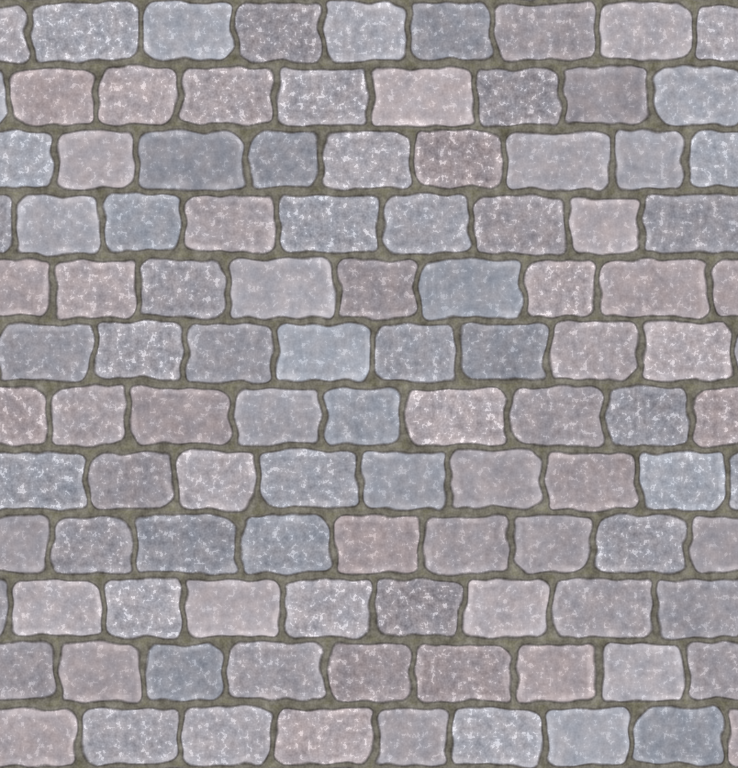
Write a WebGL 1 fragment shader that draws this texture.

```glsl
precision highp float;
// Weathered grey cobblestones in staggered courses with mossy mortar joints.

#define COLS 8.0
#define ROWS 12.0
#define JOINT 0.052        // half joint width, in course heights
#define JITTER 0.27        // spread of joint positions, in stone widths
#define WOBBLE 0.065       // unevenness of the stone outlines
#define GRAIN 0.17         // contrast of the stone surface
#define STONE_BLUE vec3(0.600, 0.612, 0.650)
#define STONE_PINK vec3(0.668, 0.622, 0.632)
#define MORTAR vec3(0.470, 0.455, 0.415)
#define CREVICE vec3(0.350, 0.335, 0.325)

uniform vec2 u_resolution;

float hash(vec2 p) {
  vec3 q = fract(vec3(p.xyx) * 0.1031);
  q += dot(q, q.yzx + 33.33);
  return fract((q.x + q.y) * q.z);
}

// Gradient noise that repeats after `period` cells.
float corner(vec2 cell, vec2 offset, float period) {
  float angle = 6.2832 * hash(mod(cell, period) + period);
  return dot(vec2(cos(angle), sin(angle)), offset);
}

float noise(vec2 p, float period) {
  vec2 i = floor(p), f = fract(p), e = vec2(1.0, 0.0);
  vec2 w = f * f * f * (f * (f * 6.0 - 15.0) + 10.0);
  return mix(
    mix(corner(i, f, period), corner(i + e, f - e, period), w.x),
    mix(corner(i + e.yx, f - e.yx, period), corner(i + 1.0, f - 1.0, period), w.x),
    w.y);
}

float fbm(vec2 p, float period) {
  float sum = 0.0, amp = 1.0;
  for (int k = 0; k < 3; k++) {
    sum += amp * noise(p, period);
    p *= 2.0;
    period *= 2.0;
    amp *= 0.75;
  }
  return sum;
}

// Slightly slanted vertical joint on the left of stone `index`.
float jointX(float index, float row, float shift, float y) {
  vec2 id = vec2(mod(index, COLS), row);
  float jitter = (hash(id + 17.0) - 0.5) * JITTER;
  float slant = (hash(id + 53.0) - 0.5) * 0.07;
  return index + shift + jitter + slant * (y - 0.5);
}

float roundedBox(vec2 p, vec2 halfSize, float radius) {
  vec2 q = abs(p) - halfSize + radius;
  return min(max(q.x, q.y), 0.0) + length(max(q, 0.0)) - radius;
}

void main() {
  vec2 uv = gl_FragCoord.xy / u_resolution;
  float stretch = u_resolution.x / u_resolution.y * ROWS / COLS;
  vec2 g = uv * ROWS;

  // Courses with wavering lines
  vec2 warp = vec2(noise(g * 3.0, ROWS * 3.0), noise(g * 3.0 + 7.5, ROWS * 3.0));
  vec2 p = uv * vec2(COLS, ROWS) + WOBBLE * warp;
  p.y += 0.05 * noise(g * 0.5 + 0.25, ROWS * 0.5);
  float row = mod(floor(p.y), ROWS);
  float y = fract(p.y);
  float shift = 0.5 * mod(row, 2.0) + 0.22 * (hash(vec2(row, 91.0)) - 0.5);

  // Stone between its two joints
  float index = floor(p.x - shift);
  if (p.x < jointX(index, row, shift, y)) index -= 1.0;
  else if (p.x > jointX(index + 1.0, row, shift, y)) index += 1.0;
  float left = jointX(index, row, shift, y);
  float right = jointX(index + 1.0, row, shift, y);
  vec2 id = vec2(mod(index, COLS), row);

  // Outline with uneven height and individually worn corners
  vec2 local = vec2((p.x - 0.5 * (left + right)) * stretch, y - 0.5);
  local.y += 0.035 * (hash(id + 29.0) - 0.5);
  vec2 halfSize = vec2(0.5 * (right - left) * stretch, 0.5) - JOINT;
  halfSize.y -= 0.025 * hash(id + 71.0);
  float wear = hash(id * 4.0 + 2.0 * step(0.0, local) + 137.0);
  float d = roundedBox(local, halfSize, mix(0.08, 0.27, wear * wear));

  // Stone tint, mottling, mineral flecks and pale worn rim
  float coarse = fbm(g * 2.0, ROWS * 2.0);
  float fine = fbm(g * 7.0, ROWS * 7.0);
  float rough = mix(0.55, 1.3, hash(id + 211.0));
  vec3 stone = mix(STONE_BLUE, STONE_PINK, hash(id + 5.0));
  stone += 0.10 * (hash(id + 113.0) - 0.45);
  stone += 0.045 * coarse + GRAIN * rough * fine * 0.6;
  stone += 0.09 * rough * smoothstep(0.25, 0.6, fine);
  stone += vec3(0.02, 0.0, -0.015) * noise(g * 4.0, ROWS * 4.0);
  float rim = smoothstep(-0.13, -0.05, d) * smoothstep(0.0, -0.03, d);
  stone += rim * (0.06 + 0.06 * coarse);

  // Mortar, darkest where it meets the stone and in deep patches
  vec3 joint = mix(CREVICE, MORTAR, smoothstep(0.0, 0.045, d));
  joint += 0.07 * coarse + 0.09 * fine;
  joint += vec3(0.01, 0.012, -0.015) * smoothstep(0.05, 0.12, d);

  float soft = max(0.022, 0.75 * ROWS / u_resolution.y);
  vec3 color = mix(stone, joint, smoothstep(-soft, soft, d));
  gl_FragColor = vec4(clamp(color, 0.0, 1.0), 1.0);
}
```
